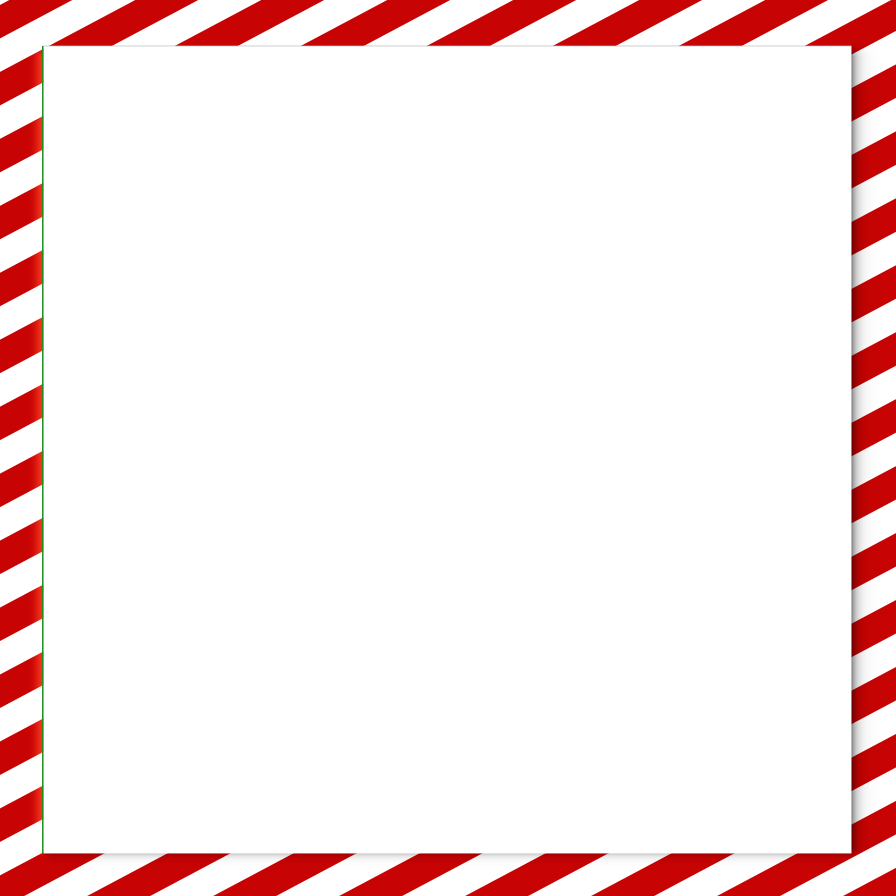
A WebGL 2 fragment shader for this background:

```glsl
#version 300 es
precision highp float;
// Blank white card with soft edge shadows on diagonal red and white candy stripes.
uniform vec2 u_resolution;
out vec4 outColor;

// Smooth 0..1 coverage of the span from lo to hi
float span(float v, float lo, float hi, float aa) {
    return clamp((v - lo) / aa + 0.5, 0.0, 1.0) * clamp((hi - v) / aa + 0.5, 0.0, 1.0);
}

// Diagonal stripes, half red and half white
vec3 candyStripes(vec2 p, float pixel) {
    float period = 0.1406;
    float phase = fract((p.x + (1.0 - p.y) * 1.8815 - 0.0104) / period);
    float aa = 2.13 * pixel / period;
    float red = clamp((0.25 - abs(phase - 0.25)) / aa + 0.5, 0.0, 1.0);
    red += clamp(0.5 - (1.0 - phase) / aa, 0.0, 1.0);
    return mix(vec3(1.0), vec3(0.78, 0.01, 0.01), red);
}

void main() {
    vec2 p = gl_FragCoord.xy / u_resolution;
    float pixel = 1.0 / min(u_resolution.x, u_resolution.y);
    vec2 cardMin = vec2(0.0482, 0.0475);
    vec2 cardMax = vec2(0.9503, 0.9487);
    vec3 color = candyStripes(p, pixel);

    // Warm glow brightening the stripes left of the card
    float alongSide = smoothstep(0.042, 0.056, p.y) * smoothstep(0.955, 0.935, p.y);
    float leftGap = max(cardMin.x - p.x, 0.0);
    float glow = alongSide * exp(-pow(leftGap / 0.009, 2.0)) * step(p.x, cardMin.x);
    color += (1.0 - color) * vec3(0.8, 0.2, 0.1) * glow;

    // Drop shadows on the right and below
    float rightGap = max(p.x - cardMax.x, 0.0);
    float sideShade = 0.52 * exp(-rightGap / 0.006) * step(cardMax.x, p.x) * alongSide;
    float lowGap = max(cardMin.y - p.y, 0.0);
    float alongBase = smoothstep(0.046, 0.06, p.x) * smoothstep(0.962, 0.945, p.x);
    float baseShade = 0.22 * exp(-lowGap / 0.004) * step(p.y, cardMin.y) * alongBase;
    color *= (1.0 - sideShade) * (1.0 - baseShade);

    // White card with a faint grey top edge
    float across = span(p.x, cardMin.x, cardMax.x, pixel);
    float card = across * span(p.y, cardMin.y, cardMax.y, pixel);
    color = mix(color, vec3(1.0), card);
    float topLine = across * span(p.y, cardMax.y - 0.0006, cardMax.y + 0.0006, pixel);
    color = mix(color, vec3(0.72), 0.6 * topLine);

    // Thin green line down the left edge
    float greenLine = span(p.x, 0.0469, 0.0486, pixel) * span(p.y, cardMin.y, cardMax.y, pixel);
    color = mix(color, vec3(0.12, 0.56, 0.12), greenLine);

    outColor = vec4(color, 1.0);
}
```
